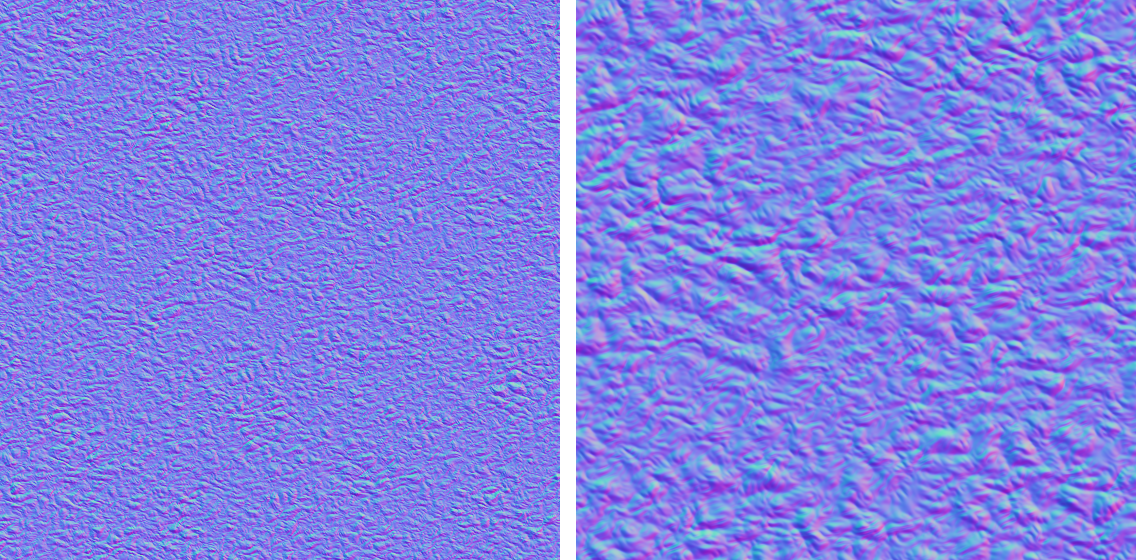
Left, the full canvas; right, a detail of the centre.
Write a WebGL 1 fragment shader that draws this texture map.

```glsl
precision highp float;
// Tangent-space normal map of finely wrinkled, leather-like grain with thin creases.

uniform vec2 u_resolution;

#define GRAIN_FREQ 56.0           // cells of the coarsest wrinkles across the canvas
#define GRAIN_STEP 1.9            // frequency ratio between octaves
#define GRAIN_STRETCH vec2(0.8, 1.12) // wrinkles run wider than tall
#define RELIEF 0.76               // overall steepness
#define WARP 0.005                // bending of the wrinkles
#define CREASE_FREQ vec2(11.0, 52.0)
#define CREASE_DEPTH 0.0022
#define CREASE_WIDTH 0.11
#define SAMPLE_STEP 0.001         // half width of the slope filter
#define SOFTNESS 0.85             // shortening of z by grain too fine to resolve

vec2 hash22(vec2 p) {
  vec3 q = fract(p.xyx * vec3(0.1031, 0.1030, 0.0973));
  q += dot(q, q.yzx + 33.33);
  return fract((q.xx + q.yz) * q.zy);
}

mat2 rotation(float angle) {
  float c = cos(angle), s = sin(angle);
  return mat2(c, s, -s, c);
}

float cornerSlope(vec2 cell, vec2 offset) {
  return dot(hash22(cell) * 2.0 - 1.0, offset);
}

float gradientNoise(vec2 p) {
  vec2 i = floor(p), f = fract(p);
  vec2 u = f * f * f * (f * (f * 6.0 - 15.0) + 10.0);
  vec2 e = vec2(1.0, 0.0);
  float low = mix(cornerSlope(i, f), cornerSlope(i + e, f - e), u.x);
  float high = mix(cornerSlope(i + e.yx, f - e.yx), cornerSlope(i + e.xx, f - e.xx), u.x);
  return mix(low, high, u.y);
}

// Rounded puffs split by sharp valleys; every octave is equally steep.
float grainHeight(vec2 p) {
  vec2 q = p * GRAIN_STRETCH;
  float freq = GRAIN_FREQ, sum = 0.0;
  for (int k = 0; k < 3; k++) {
    q = rotation(0.65) * q + 3.7;
    float n = gradientNoise(q * freq);
    sum += 0.58 * sqrt(n * n + 0.003) / freq;
    freq *= GRAIN_STEP;
  }
  return sum;
}

// Long thin grooves in two slanted directions, fading in and out.
float creaseHeight(vec2 p) {
  float sum = 0.0;
  for (int k = 0; k < 2; k++) {
    float side = float(k);
    float n = gradientNoise(rotation(0.4 - 0.75 * side) * p * CREASE_FREQ + 19.3 * side);
    float fade = smoothstep(0.0, 0.35, gradientNoise(p * 10.0 + 41.7 * side + 5.3));
    float d = n / CREASE_WIDTH;
    sum -= CREASE_DEPTH * fade * exp(-d * d);
  }
  return sum;
}

float surfaceHeight(vec2 p) {
  vec2 bend = vec2(gradientNoise(p * 43.0 + 7.1), gradientNoise(p * 43.0 + 61.9));
  p += WARP * bend;
  return grainHeight(p) + creaseHeight(p);
}

void main() {
  vec2 p = gl_FragCoord.xy / min(u_resolution.x, u_resolution.y);

  // Central differences give the slope, varied gently from patch to patch.
  vec2 e = vec2(SAMPLE_STEP, 0.0);
  vec2 slope = vec2(surfaceHeight(p + e) - surfaceHeight(p - e),
                    surfaceHeight(p + e.yx) - surfaceHeight(p - e.yx)) / (2.0 * SAMPLE_STEP);
  slope *= RELIEF * (1.0 + 0.25 * gradientNoise(p * 7.0 + 2.4));

  // Pack the unit normal into colour.
  vec3 normal = normalize(vec3(-slope, 1.0));
  normal.z *= SOFTNESS;
  gl_FragColor = vec4(normal * 0.5 + 0.5, 1.0);
}
```
